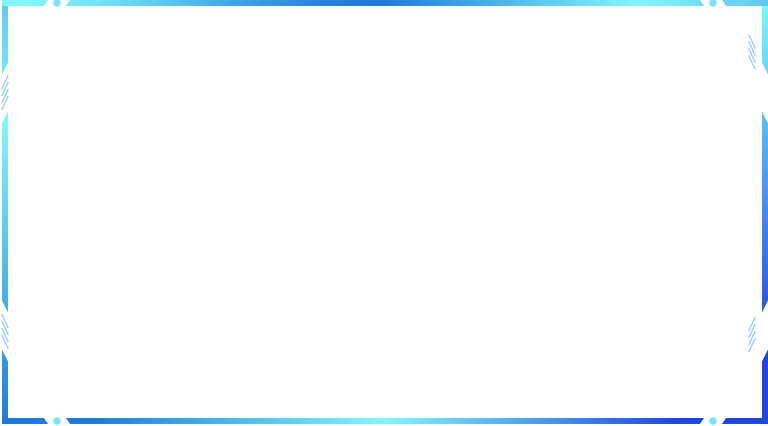
Write a Shadertoy shader that draws this background.

```glsl
const float LAYOUT_HEIGHT = 426.0; // canvas height in layout units
const vec2 FRAME_CENTRE = vec2(385.0, 214.0);
const vec2 FRAME_HALF = vec2(383.0, 212.0);
const float BAR_DEPTH = 6.0;

const vec3 CYAN = vec3(0.50, 0.97, 1.00);
const vec3 SKY = vec3(0.38, 0.78, 0.95);
const vec3 AZURE = vec3(0.12, 0.48, 0.86);
const vec3 ROYAL = vec3(0.12, 0.28, 0.86);
const vec3 PALE_BLUE = vec3(0.62, 0.80, 0.96);

float coverage(float dist, float pixel) {
    return 1.0 - smoothstep(-0.6 * pixel, 0.6 * pixel, dist);
}

// Three colour stops, the second at position mid
vec3 ramp(vec3 a, vec3 b, vec3 c, float mid, float t) {
    t = clamp(t, 0.0, 1.0);
    return t < mid ? mix(a, b, t / mid) : mix(b, c, (t - mid) / (1.0 - mid));
}

float segment(vec2 p, vec2 a, vec2 b) {
    vec2 ab = b - a;
    float t = clamp(dot(p - a, ab) / dot(ab, ab), 0.0, 1.0);
    return length(p - a - ab * t);
}

// Bar along p.y at the outer limit of p.x, broken by a slanted gap
float brokenBar(vec2 p, vec2 halfSize, float gapCentre, float gapHalf, float slant) {
    float across = p.x - halfSize.x + 0.5 * BAR_DEPTH;
    float bar = max(abs(across) - 0.5 * BAR_DEPTH, p.y - halfSize.y);
    float gap = abs(p.y + slant * across - gapCentre) - gapHalf;
    return max(bar, -gap / sqrt(1.0 + slant * slant));
}

// Stack of short parallel strokes
float hatching(vec2 p) {
    float dist = 1e3;
    for (int i = 0; i < 4; i++) {
        vec2 q = p - vec2(0.0, (float(i) - 1.5) * 7.0);
        dist = min(dist, segment(q, vec2(3.0, -6.5), vec2(-3.0, 6.5)));
    }
    return dist - 0.7;
}

vec3 sideColour(float v, bool isRight) {
    return isRight ? ramp(ROYAL, ROYAL, CYAN, 0.2, v)
                   : ramp(AZURE, CYAN, SKY, 0.72, v);
}

vec3 edgeColour(float u, bool isTop) {
    if (!isTop) return ramp(AZURE, CYAN, ROYAL, 0.5, (u - 0.12) / 0.76);
    return u < 0.5 ? mix(CYAN, AZURE, smoothstep(0.0, 0.5, u))
                   : ramp(AZURE, CYAN, SKY, 0.66, 2.0 * u - 1.0);
}

void mainImage(out vec4 fragColor, in vec2 fragCoord) {
    float pixel = LAYOUT_HEIGHT / iResolution.y;
    vec2 uv = fragCoord / iResolution.xy;
    vec2 p = fragCoord * pixel - FRAME_CENTRE;
    vec2 folded = abs(p);
    bool isRight = p.x > 0.0;
    bool isTop = p.y > 0.0;
    vec3 colour = vec3(1.0);

    // Frame bars
    float side = brokenBar(folded, FRAME_HALF, 119.0, 24.5, 2.0);
    float edge = brokenBar(folded.yx, FRAME_HALF.yx, 328.0, 11.0, 0.7);
    colour = mix(colour, sideColour(uv.y, isRight), coverage(side, pixel));
    colour = mix(colour, edgeColour(uv.x, isTop), coverage(edge, pixel));

    // Dots within the horizontal gaps
    float dot4 = length(folded - vec2(328.0, 209.0)) - 3.7;
    colour = mix(colour, mix(SKY, CYAN, 0.6), coverage(dot4, pixel));

    // Hatching beside the vertical gaps
    vec2 anchor = vec2(380.0, 119.5);
    if (isRight) anchor = vec2(367.0, isTop ? 160.0 : 122.5);
    colour = mix(colour, PALE_BLUE, coverage(hatching(folded - anchor), pixel));

    fragColor = vec4(colour, 1.0);
}
```
